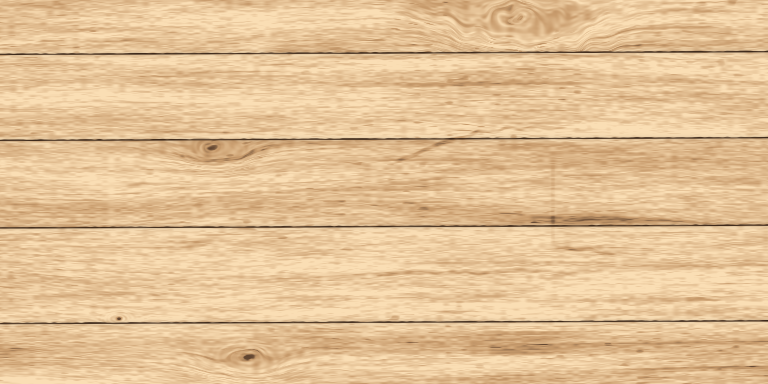
This texture is drawn by a Shadertoy shader. Its source:

```glsl
// Five horizontal planks of pale oak with fine grain, knots, cracks and thin dark seams.
#define LIGHT_WOOD vec3(0.970, 0.855, 0.690)
#define TAN_WOOD vec3(0.785, 0.610, 0.425)
#define DARK_WOOD vec3(0.380, 0.270, 0.190)
#define SEAM_COLOR vec3(0.230, 0.150, 0.095)
#define SEAM_HALF_WIDTH 0.0019
#define SEAM_TILT 0.0036
#define GRAIN_CONTRAST 0.85
#define BAND_CONTRAST 0.62
#define STREAK_STRENGTH 0.55
#define HAIRLINE_STRENGTH 0.34
#define SEAM_COUNT 4
#define KNOT_COUNT 4

const float seamBase[SEAM_COUNT] = float[SEAM_COUNT](0.161, 0.410, 0.638, 0.862);
const float plankTone[5] = float[5](0.21, 0.19, 0.42, 0.21, 0.33);

// Centre, ring radius and core darkness of each knot.
const vec4 knots[KNOT_COUNT] = vec4[KNOT_COUNT](
    vec4(1.354, 0.953, 0.090, 0.45), vec4(0.560, 0.618, 0.045, 0.40),
    vec4(0.645, 0.068, 0.048, 1.40), vec4(0.310, 0.168, 0.024, 1.40));

float hash(vec2 p) {
    vec3 q = fract(vec3(p.xyx) * 0.1031);
    q += dot(q, q.yzx + 33.33);
    return fract((q.x + q.y) * q.z);
}

float noise(vec2 p) {
    vec2 cell = floor(p), f = fract(p);
    f = f * f * (3.0 - 2.0 * f);
    return mix(mix(hash(cell), hash(cell + vec2(1, 0)), f.x),
               mix(hash(cell + vec2(0, 1)), hash(cell + vec2(1, 1)), f.x), f.y);
}

float seamHeight(int i, float x) {
    return seamBase[i] + SEAM_TILT * (x - 1.0);
}

int plankIndex(vec2 p) {
    int index = 0;
    for (int i = 0; i < SEAM_COUNT; i++)
        if (p.y > seamHeight(i, p.x)) index++;
    return index;
}

// Ragged mark along a segment, fading at both ends.
float crack(vec2 p, vec2 a, vec2 b, float width) {
    p.y += 0.010 * (noise(p * vec2(28.0, 9.0)) - 0.5);
    vec2 along = b - a;
    float t = clamp(dot(p - a, along) / dot(along, along), 0.0, 1.0);
    float ragged = 0.3 + 0.9 * noise(p * vec2(45.0, 170.0));
    float mask = 1.0 - smoothstep(0.2 * width, width, length(p - a - along * t));
    return mask * ragged * smoothstep(0.0, 0.1, t) * smoothstep(1.0, 0.85, t);
}

void mainImage(out vec4 fragColor, in vec2 fragCoord) {
    float pixel = 1.0 / iResolution.y;
    vec2 p = fragCoord * pixel;
    int plank = plankIndex(p);
    float seed = float(plank) * 17.3;

    // Slow waves bend the grain
    float v = p.y - SEAM_TILT * p.x;
    v += 0.030 * (noise(vec2(p.x * 1.5 + seed, p.y * 4.0)) - 0.5);
    v += 0.003 * (noise(vec2(p.x * 8.0 + seed, p.y * 20.0)) - 0.5);

    // Knots wrap the grain into rings
    float knotShade = 0.0;
    for (int i = 0; i < KNOT_COUNT; i++) {
        vec4 knot = knots[i];
        if (plankIndex(knot.xy) != plank) continue;
        vec2 e = (p - knot.xy) / (knot.z * vec2(2.0, 1.0));
        e += 0.25 * (vec2(noise(p * 24.0), noise(p * 24.0 + 9.0)) - 0.5);
        float r = length(e), reach = exp(-r * r);
        v = mix(v, knot.y + r * knot.z, reach);
        knotShade += reach * (0.12 + 0.12 * sin(r * 26.0 + 4.0 * noise(p * 15.0)));
        knotShade += knot.w * exp(-13.0 * r * r) * (0.2 + 1.4 * noise(p * vec2(90.0, 160.0)));
    }

    // Broad bands and soft patches
    float bands = noise(vec2(p.x * 0.9 + seed, v * 19.0)) - 0.5;
    float patches = noise(vec2(p.x * 2.4 + seed, p.y * 8.0 + 3.0));
    float shade = plankTone[plank] + knotShade;
    shade += BAND_CONTRAST * (bands + 0.45 * (patches - 0.5));

    // Fine grain down to pores
    float medium = noise(vec2(p.x * 2.8 + seed, v * 70.0)) - 0.5;
    float fine = noise(vec2(p.x * 10.0 + seed, v * 175.0)) - 0.5;
    float pores = noise(vec2(p.x * 60.0 + seed, v * 330.0)) - 0.5;
    shade += GRAIN_CONTRAST * (0.36 * medium + 0.48 * fine + 0.75 * pores);

    // Crisp hairlines follow contours of a stretched noise
    float contour = abs(noise(vec2(p.x * 2.2 + seed + 9.0, v * 62.0)) - 0.5);
    float broken = smoothstep(0.35, 0.7, noise(vec2(p.x * 6.0 + seed, v * 40.0)));
    shade += HAIRLINE_STRENGTH * (1.0 - smoothstep(0.03, 0.12, contour)) * broken;

    // Long dark streaks and short flecks
    float streak = noise(vec2(p.x * 2.2 + seed + 5.0, v * 58.0));
    shade += STREAK_STRENGTH * smoothstep(0.72, 0.92, streak) * (0.2 + patches);
    float fleck = noise(vec2(p.x * 24.0 + seed, v * 170.0 + 40.0));
    shade += 0.8 * smoothstep(0.82, 0.96, fleck) * patches;

    // Cracks and stains
    shade += 0.80 * crack(p, vec2(1.02, 0.578), vec2(1.26, 0.664), 0.008);
    shade += 0.70 * crack(p, vec2(1.22, 0.657), vec2(1.49, 0.675), 0.007);
    shade += 0.80 * crack(p, vec2(0.96, 0.286), vec2(1.46, 0.296), 0.008);
    shade += 1.00 * crack(p, vec2(1.44, 0.355), vec2(1.61, 0.342), 0.007);
    shade += 0.25 * crack(p, vec2(1.44, 0.360), vec2(1.44, 0.590), 0.008);

    vec3 color = mix(LIGHT_WOOD, TAN_WOOD, clamp(shade, -0.06, 1.0));
    color = mix(color, DARK_WOOD, smoothstep(0.95, 2.1, shade));

    // Thin seams with worn, uneven edges
    for (int i = 0; i < SEAM_COUNT; i++) {
        float row = float(i) * 7.0;
        float wear = noise(vec2(p.x * 85.0, row));
        float strength = 0.72 + 0.28 * noise(vec2(p.x * 22.0, row + 3.0));
        float d = abs(p.y - seamHeight(i, p.x) - 0.0008 * (wear - 0.5));
        float halfWidth = SEAM_HALF_WIDTH * (0.75 + 0.5 * wear);
        color *= 1.0 - 0.12 * exp(-d * 220.0);
        float line = 1.0 - smoothstep(halfWidth - 0.6 * pixel, halfWidth + 0.6 * pixel, d);
        color = mix(color, SEAM_COLOR, strength * line);
    }
    fragColor = vec4(color, 1.0);
}
```
